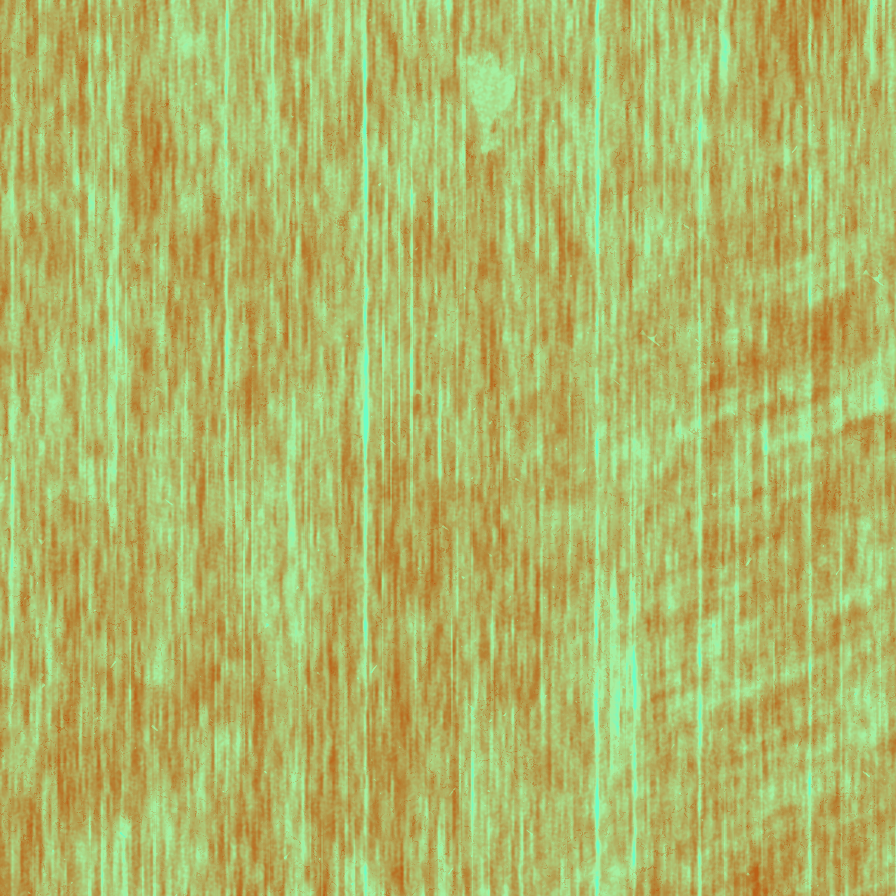
Give the GLSL for this texture, as a Shadertoy shader.

```glsl
const vec3 RUST  = vec3(0.73, 0.38, 0.09);
const vec3 OCHRE = vec3(0.71, 0.53, 0.22);
const vec3 OLIVE = vec3(0.70, 0.68, 0.37);
const vec3 LEAF  = vec3(0.67, 0.83, 0.51);
const vec3 MINT  = vec3(0.65, 0.94, 0.63);
const vec3 AQUA  = vec3(0.42, 1.00, 0.78);

const float BASE_TONE = 0.735;
const float FINE_GRAIN = 0.30;
const float MID_GRAIN = 0.20;
const float BROAD_GRAIN = 0.09;
const float SCRATCH_LIGHT = 0.20;
const float STAIN_DEPTH = 0.10;
const float SMEAR_DEPTH = 0.42;
const float SPECK_DEPTH = 0.15;
const float GRIT_DEPTH = 0.13;
const float SMEAR_ANGLE = 0.40;
const int STREAKS = 13;
const vec2 BLOT_CENTER = vec2(0.555, 0.89);
const vec2 BLOT_SIZE = vec2(0.024, 0.042);

float hash(vec2 p) {
    return fract(sin(dot(p, vec2(127.1, 311.7))) * 43758.5453);
}

// Value noise centred on zero
float noise(vec2 p) {
    vec2 i = floor(p), f = fract(p);
    f = f * f * (3.0 - 2.0 * f);
    float low = mix(hash(i), hash(i + vec2(1, 0)), f.x);
    float high = mix(hash(i + vec2(0, 1)), hash(i + vec2(1, 1)), f.x);
    return mix(low, high, f.y) - 0.5;
}

// Each octave is turned so that no lattice shows
float fbm(vec2 p) {
    float sum = 0.0, weight = 0.5;
    for (int i = 0; i < 6; i++) {
        sum += weight * noise(p);
        p = mat2(1.62, 1.22, -1.22, 1.62) * p + 17.3;
        weight *= 0.58;
    }
    return sum;
}

vec2 turn(vec2 p, float angle) {
    float c = cos(angle), s = sin(angle);
    return vec2(c * p.x + s * p.y, c * p.y - s * p.x);
}

// Vertical fibres at three widths, plus sparse thin scratches
float grain(vec2 p) {
    p.x += 0.0010 * noise(vec2(p.x * 8.0, p.y * 6.0));
    float fine = noise(vec2(p.x * 290.0, p.y * 40.0));
    float mid = noise(vec2(p.x * 165.0 + 31.0, p.y * 5.0));
    float broad = noise(vec2(p.x * 40.0 + 7.0, p.y * 2.0));
    float scratch = smoothstep(0.18, 0.38, noise(vec2(p.x * 220.0 + 71.0, p.y * 4.0)));
    scratch *= 0.6 + noise(vec2(p.x * 20.0, p.y * 3.0 + 40.0));
    return FINE_GRAIN * fine + MID_GRAIN * mid + BROAD_GRAIN * broad + SCRATCH_LIGHT * scratch;
}

// Long pale scratches with ragged sides
float streaks(vec2 p) {
    float sum = 0.0;
    for (int i = 0; i < STREAKS; i++) {
        float id = float(i);
        float center = (id + 0.15 + 0.7 * hash(vec2(id, 3.0))) / float(STREAKS);
        float strength = hash(vec2(id, 5.0));
        float width = mix(0.0010, 0.0024, strength);
        float wobble = 0.0010 * noise(vec2(id * 9.0, p.y * 9.0));
        float d = (p.x - center - wobble) / width;
        float fade = smoothstep(-0.4, 0.1, noise(vec2(id * 5.0, p.y * 3.0)) + 0.4 * strength - 0.15);
        float wear = 0.85 + 0.8 * noise(vec2(p.x * 300.0, p.y * 70.0));
        float halo = 0.14 * exp(-d * d * 0.03);
        sum += fade * wear * (exp(-d * d) + halo) * mix(0.12, 0.36, strength * strength);
    }
    return sum;
}

vec3 ramp(float tone) {
    vec3 c = mix(RUST, OCHRE, clamp((tone - 0.36) / 0.17, 0.0, 1.0));
    c = mix(c, OLIVE, clamp((tone - 0.53) / 0.15, 0.0, 1.0));
    c = mix(c, LEAF, clamp((tone - 0.68) / 0.15, 0.0, 1.0));
    c = mix(c, MINT, clamp((tone - 0.83) / 0.11, 0.0, 1.0));
    return mix(c, AQUA, smoothstep(0.94, 1.18, tone));
}

void mainImage(out vec4 fragColor, in vec2 fragCoord) {
    vec2 p = fragCoord / iResolution.xy;
    float grit = noise(turn(p, 0.6) * 330.0);
    float mottle = fbm(p * vec2(60.0, 42.0) + 9.1);

    // Diagonal smears gather toward the lower right
    float smearArea = smoothstep(0.5, 0.85, p.x + 0.35 * fbm(p * 4.0))
                    * (1.0 - smoothstep(0.55, 0.95, p.y));
    vec2 q = turn(p, SMEAR_ANGLE);
    q.y += 0.02 * noise(p * 6.0) + 0.012 * mottle;
    float smear = noise(vec2(q.x * 8.0, q.y * 38.0)) * 0.45
                + noise(vec2(q.x * 18.0, q.y * 90.0) + 5.0) * 0.4
                + 0.4 * mottle;

    // Rusty stains with crisp, gritty, fibre-torn edges
    float cloud = fbm(vec2(p.x * 13.0, p.y * 9.0) + 4.7);
    float torn = cloud + 0.16 * noise(vec2(p.x * 140.0, p.y * 30.0)) + 0.3 * mottle + 0.08 * grit;
    float stain = smoothstep(0.02, 0.11, torn);

    float tone = BASE_TONE + grain(p) * (1.0 - 0.3 * smearArea);
    tone -= STAIN_DEPTH * stain * (1.0 - 0.4 * smearArea);
    tone += SMEAR_DEPTH * smearArea * smear;
    tone += 0.17 * mottle + GRIT_DEPTH * grit;
    tone += streaks(p);

    // Broken dark specks clustered along the stain borders
    float border = exp(-pow((cloud - 0.03) / 0.08, 2.0));
    float crinkle = abs(fbm(p * 70.0 + 51.0));
    float speck = (1.0 - smoothstep(0.01, 0.04, crinkle)) * smoothstep(-0.12, 0.12, grit);
    tone -= SPECK_DEPTH * speck * (0.15 + 0.85 * border);

    // Bare pale blot and tiny light chips
    float blot = length((p - BLOT_CENTER) / BLOT_SIZE) + 2.6 * fbm(p * vec2(55.0, 30.0));
    tone = mix(tone, 0.96 + 0.12 * grit, 0.8 * (1.0 - smoothstep(0.5, 1.3, blot)));
    tone += 0.2 * smoothstep(0.46, 0.49, noise(turn(p, 0.9) * 130.0 + 23.0));

    fragColor = vec4(ramp(tone), 1.0);
}
```
